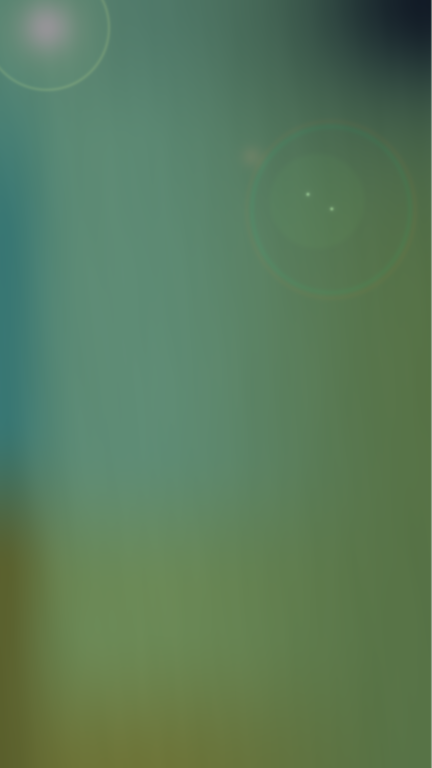
A Shadertoy shader for this background:

```glsl
// A soft teal-to-olive backdrop with a dark upper right corner and a faint lens flare.
// Broad smoothstep blends lay down the colour; distance functions draw glows and rings;
// stretched gradient noise adds barely visible brushed streaks.

vec2 hashGradient(vec2 cell) {
    float angle = 6.2832 * fract(sin(dot(cell, vec2(127.1, 311.7))) * 43758.5);
    return vec2(cos(angle), sin(angle));
}

float gradientNoise(vec2 p) {
    vec2 i = floor(p), f = fract(p);
    vec2 w = f * f * f * (f * (f * 6.0 - 15.0) + 10.0);
    vec2 e = vec2(0.0, 1.0);
    float low = mix(dot(hashGradient(i), f), dot(hashGradient(i + e.yx), f - e.yx), w.x);
    float high = mix(dot(hashGradient(i + e), f - e), dot(hashGradient(i + 1.0), f - 1.0), w.x);
    return mix(low, high, w.y);
}

// Gaussian falloff: 1 at zero, about 0.37 at the given width
float bell(float d, float width) {
    return exp(-d * d / (width * width));
}

vec3 backdrop(vec2 uv) {
    // Teal above, green below, olive along the bottom
    vec3 teal = mix(vec3(0.37, 0.55, 0.46), vec3(0.33, 0.50, 0.43), smoothstep(0.8, 1.0, uv.y));
    vec3 green = vec3(0.42, 0.54, 0.34);
    vec3 col = mix(green, teal, smoothstep(0.22, 0.42, uv.y));
    col = mix(col, vec3(0.43, 0.45, 0.21), 0.95 * (1.0 - smoothstep(-0.02, 0.19, uv.y)));

    // Mossy green gathers toward the right side
    col = mix(col, vec3(0.34, 0.45, 0.275), smoothstep(0.3, 1.02, uv.x));

    // The left edge is blue in the middle and brown near the floor
    vec3 edge = mix(vec3(0.35, 0.37, 0.17), vec3(0.21, 0.46, 0.45), smoothstep(0.25, 0.46, uv.y));
    float edgeAmount = bell(uv.x, 0.11) * (1.0 - 0.85 * smoothstep(0.68, 0.98, uv.y));
    col = mix(col, edge, 0.95 * edgeAmount);

    // Navy shadow in the upper right corner
    float corner = length((uv - 1.0) * vec2(1.0, 2.2));
    col = mix(col, vec3(0.21, 0.34, 0.32), 0.8 * bell(corner, 0.5));
    return mix(col, vec3(0.06, 0.09, 0.14), 0.95 * bell(corner, 0.24));
}

vec3 addFlare(vec3 col, vec2 p) {
    // Main light with its thin halo
    float sun = length(p - vec2(0.061, 0.964));
    col = mix(col, vec3(0.50, 0.60, 0.49), 0.4 * bell(sun, 0.065));
    col = mix(col, vec3(0.59, 0.57, 0.60), 0.9 * bell(sun, 0.031));
    col += vec3(0.07, 0.06, 0.02) * bell(sun - 0.081, 0.0025);
    col += vec3(0.010, 0.012, 0.005) * (1.0 - smoothstep(0.077, 0.083, sun));

    // Wide ghost ring: green inside, reddish outside
    float ring = length((p - vec2(0.431, 0.727)) * vec2(1.05, 1.0));
    col += vec3(-0.015, 0.025, 0.010) * bell(ring - 0.108, 0.004);
    col += vec3(0.025, 0.004, -0.005) * bell(ring - 0.115, 0.004);

    // Pale inner disc
    float disc = length(p - vec2(0.413, 0.738));
    col += vec3(0.008, 0.019, 0.004) * (1.0 - smoothstep(0.056, 0.067, disc));

    // Small warm ghost and two sparks
    col += vec3(0.075, 0.02, 0.015) * bell(length(p - vec2(0.328, 0.796)), 0.014);
    for (int k = 0; k < 2; k++) {
        vec2 spark = vec2(0.401, 0.747) + float(k) * vec2(0.031, -0.019);
        float d = length(p - spark);
        col += vec3(0.17, 0.20, 0.15) * bell(d, 0.0025) + 0.02 * bell(d, 0.006);
    }
    return col;
}

void mainImage(out vec4 fragColor, in vec2 fragCoord) {
    vec2 uv = fragCoord / iResolution.xy;
    vec2 p = fragCoord / iResolution.y;
    vec3 col = addFlare(backdrop(uv), p);

    // Upright streaks, leaning gently across the canvas
    vec2 grain = vec2(p.x + 0.08 * p.y, p.y);
    col += 0.007 * gradientNoise(grain * vec2(32.0, 5.0));
    col += 0.004 * gradientNoise(grain * vec2(75.0, 9.0) + 17.0);

    // Hairline of light on the right border
    col = mix(col, vec3(0.78, 0.82, 0.78), 0.5 * smoothstep(0.996, 0.999, uv.x));
    fragColor = vec4(clamp(col, 0.0, 1.0), 1.0);
}
```
